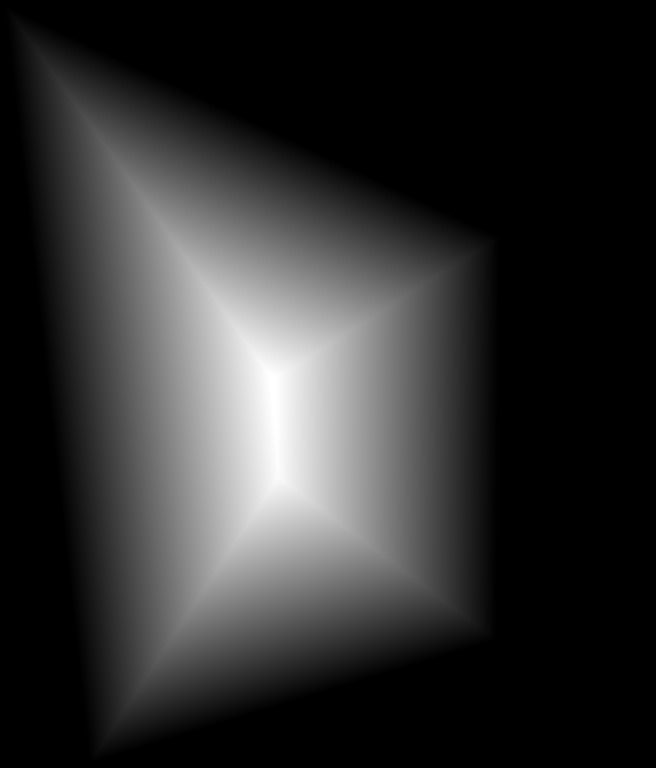
Reproduce this texture map procedurally as a Shadertoy shader.

```glsl
// Signed distance to the line from a to b, positive on its right side
float edgeDistance(vec2 p, vec2 a, vec2 b) {
    vec2 along = normalize(b - a);
    return dot(p - a, vec2(along.y, -along.x));
}

void mainImage(out vec4 fragColor, in vec2 fragCoord) {
    vec2 p = fragCoord / iResolution.y;

    // Corners of the quad, clockwise from the upper left
    vec2 corners[4] = vec2[4](
        vec2(0.0065, 0.9925), vec2(0.650, 0.6914),
        vec2(0.646, 0.1667), vec2(0.1172, 0.0065));

    // The nearest edge sets the depth, which forms the mitred ridges
    float depth = 1.0;
    for (int i = 0; i < 4; i++) {
        depth = min(depth, edgeDistance(p, corners[i], corners[(i + 1) % 4]));
    }

    // Linear ramp from the black rim to the white central ridge
    float brightness = clamp(depth / 0.289, 0.0, 1.0);
    fragColor = vec4(vec3(brightness), 1.0);
}
```
